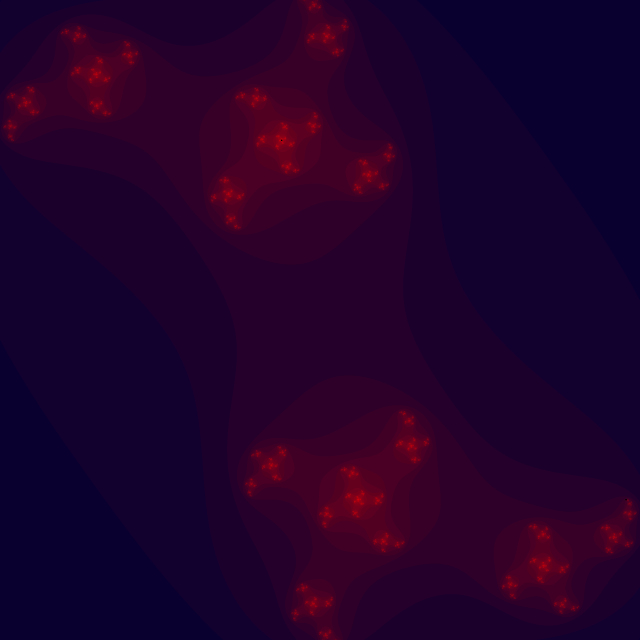
A Shadertoy shader for this background:

```glsl
// Scattered Julia-set dust glowing red inside banded escape-time contours on navy.

const float MAX_STEPS = 28.0;
const float VIEW_SIZE = 2.39;

// The repelling fixed point at the centre of the upper spiral; it sets the whole shape.
const vec2 SPIRAL_POINT = vec2(-0.143, 0.671);

vec2 complexSquare(vec2 z) {
    return vec2(z.x * z.x - z.y * z.y, 2.0 * z.x * z.y);
}

// Number of steps of z^2 + c before z leaves the disc of radius 2.
float escapeSteps(vec2 z, vec2 c) {
    float steps = 0.0;
    while (steps < MAX_STEPS && dot(z, z) <= 4.0) {
        z = complexSquare(z) + c;
        steps += 1.0;
    }
    return steps;
}

vec3 escapeColor(float steps) {
    return mix(vec3(0.0, 0.0, 0.195), vec3(1.0, 0.0, 0.0), steps / MAX_STEPS);
}

void mainImage(out vec4 fragColor, in vec2 fragCoord) {
    // A fixed point p satisfies p = p^2 + c.
    vec2 c = SPIRAL_POINT - complexSquare(SPIRAL_POINT);
    float pixelSize = VIEW_SIZE / iResolution.y;
    vec2 center = (fragCoord - 0.5 * iResolution.xy) * pixelSize;

    // Average a 3x3 grid of samples to smooth the band edges and the dust.
    vec3 color = vec3(0.0);
    for (int i = 0; i < 9; i++) {
        vec2 offset = (vec2(i % 3, i / 3) - 1.0) / 3.0;
        color += escapeColor(escapeSteps(center + offset * pixelSize, c)) / 9.0;
    }

    // Dark specks on the two fixed points, which never escape.
    float fixedDistance = min(distance(center, SPIRAL_POINT),
                              distance(center, vec2(1.0, 0.0) - SPIRAL_POINT));
    color *= smoothstep(-0.5, 0.5, (fixedDistance - 0.0028) / pixelSize);

    fragColor = vec4(color, 1.0);
}
```
